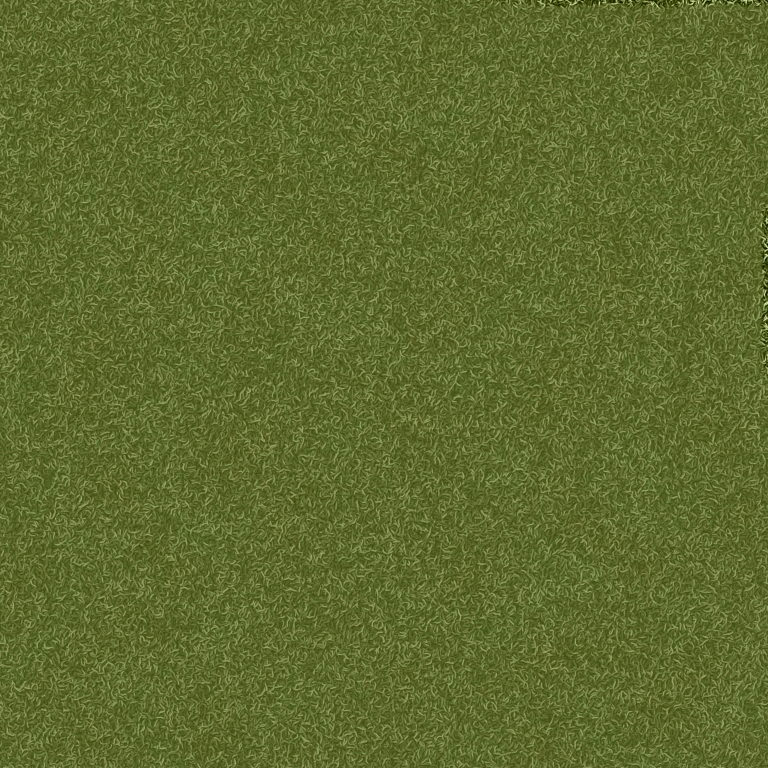
A Shadertoy shader for this texture:

```glsl
// Fine, dense turf seen from above: thin curved blades with dark gaps.
// Layers of jittered cells each hold one bent blade and its shadow;
// layered sines add faint patches, and a rough fringe marks two borders.

vec4 hash4(vec2 p)
{
    vec4 q = fract(p.xyxy * vec4(0.1031, 0.1030, 0.0973, 0.1099));
    q += dot(q, q.wzxy + 33.33);
    return fract((q.xxyz + q.yzzw) * q.zywx);
}

// Composites one layer of blades; grass.x is tone, grass.y is hue.
void addBlades(vec2 p, float layer, float width, inout vec2 grass)
{
    vec2 cell = floor(p);
    for (int j = -1; j <= 1; j++)
    for (int i = -1; i <= 1; i++)
    {
        vec2 id = cell + vec2(i, j);
        vec4 place = hash4(id + 19.7 * layer + 7.0);
        vec4 look = hash4(id + 41.3 * layer + 131.0);

        // Blade frame, leaning mostly upright and to the right
        float spread = place.z - 0.5;
        float angle = 1.2 + 3.14159 * spread * mix(0.65, 1.0, abs(2.0 * spread));
        vec2 along = vec2(cos(angle), sin(angle));
        vec2 d = p - id - place.xy;
        float x = dot(d, along);
        float y = dot(d, vec2(along.y, -along.x));
        y += (place.w - 0.5) * (x * x - 0.15) + 0.06 * sin(5.0 * x + 6.3 * look.w);

        // Shadow on one side, then the lit blade over it
        float reach = mix(0.65, 0.95, look.z);
        float body = 1.0 - smoothstep(0.4 * reach, reach, abs(x));
        float side = (y - 0.2) / (width * 1.2);
        float rib = y / width;
        float shadow = 0.6 * body * exp(-side * side);
        float blade = 0.95 * body * exp(-rib * rib);
        grass.x = mix(grass.x, -0.135, shadow);
        float tone = mix(-0.04, 0.235, pow(look.x, 1.3));
        grass = mix(grass, vec2(tone, look.y - 0.5), blade);
    }
}

// Soft broad variation from warped sines
float patches(vec2 p)
{
    vec2 q = p + 0.03 * sin(p.yx * 23.0 + vec2(0.4, 2.1));
    return 0.5 * sin(q.x * 31.0 + 2.0 * sin(q.y * 17.0))
         + 0.5 * sin(q.y * 37.0 + 2.0 * sin(q.x * 21.0 + 1.3));
}

// Ragged strips at the top right and the right border
float borderFringe(vec2 uv)
{
    float ragged = 0.002 * sin(uv.x * 211.0 + 3.0 * sin(uv.x * 83.0));
    float top = smoothstep(0.991, 0.995, uv.y + ragged)
              * smoothstep(0.53, 0.80, uv.x);
    ragged = 0.002 * sin(uv.y * 190.0 + 3.0 * sin(uv.y * 71.0));
    float right = smoothstep(0.991, 0.995, uv.x + ragged)
                * smoothstep(0.50, 0.53, uv.y)
                * (1.0 - smoothstep(0.71, 0.75, uv.y));
    return max(top, right);
}

void mainImage(out vec4 fragColor, in vec2 fragCoord)
{
    vec2 uv = fragCoord / iResolution.y;
    float cells = 125.0;
    float width = max(0.132, 0.5 * cells / iResolution.y);

    // Stack blades over the dark undergrowth
    vec2 grass = vec2(-0.04, 0.0);
    for (int k = 0; k < 6; k++)
    {
        float layer = float(k);
        vec2 shift = vec2(0.37, 0.61) * layer;
        addBlades(uv * cells + shift, layer, width, grass);
    }

    // Broad patches and the stronger contrast of the fringe
    float patchTone = patches(uv);
    float tone = grass.x + 0.004 * patchTone;
    tone = mix(tone, 2.4 * tone - 0.04, borderFringe(fragCoord / iResolution.xy));

    vec3 olive = vec3(0.374, 0.425, 0.183);
    vec3 greenShift = vec3(-0.035, 0.012, 0.010);
    vec3 color = olive + tone + greenShift * (grass.y + 0.15 * patchTone);
    fragColor = vec4(clamp(color, 0.0, 1.0), 1.0);
}
```
